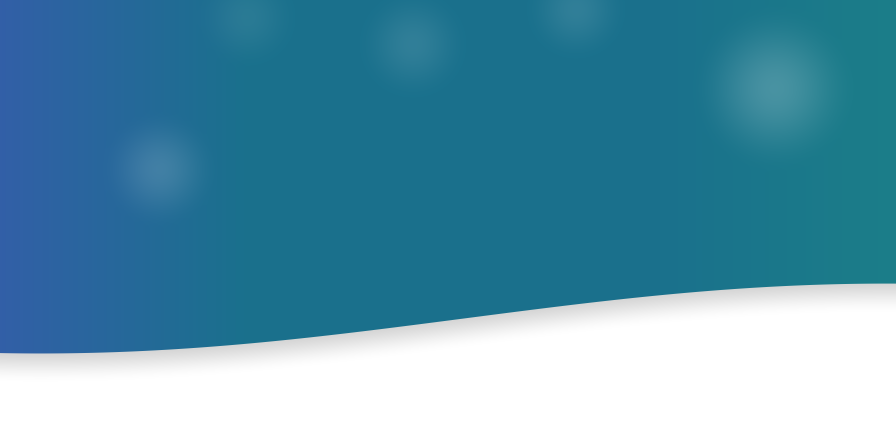
Write a WebGL 2 fragment shader that draws this background.

```glsl
#version 300 es
precision highp float;
// A teal banner with soft round glows above a white, wavy lower band.
// The backdrop is a three-part horizontal gradient, the wave is a cosine,
// and a soft shadow falls from the banner onto the white below it.

#define WAVE_MID 0.289
#define WAVE_AMPLITUDE 0.078
#define WAVE_START 0.091
#define WAVE_HALF_PERIOD 1.888
#define SHADOW_STRENGTH 0.19
#define SHADOW_REACH 0.068
#define BLUE_END 0.55
#define GREEN_START 1.46

uniform vec2 u_resolution;
out vec4 fragColor;

const float PI = 3.14159;
const vec3 BLUE = vec3(0.195, 0.373, 0.655);
const vec3 TEAL = vec3(0.100, 0.440, 0.550);
const vec3 GREEN = vec3(0.106, 0.492, 0.535);

// Each glow: centre x, centre y, radius, opacity
const vec4 GLOWS[5] = vec4[5](
    vec4(0.357, 0.622, 0.135, 0.14),
    vec4(0.552, 0.961, 0.120, 0.07),
    vec4(0.922, 0.901, 0.130, 0.10),
    vec4(1.286, 0.979, 0.120, 0.10),
    vec4(1.729, 0.802, 0.190, 0.20));

vec3 backdrop(float x) {
    vec3 color = mix(BLUE, TEAL, clamp(x / BLUE_END, 0.0, 1.0));
    return mix(color, GREEN, clamp((x - GREEN_START) / (2.0 - GREEN_START), 0.0, 1.0));
}

// Signed distance to the wave, positive above it
float waveDistance(vec2 p) {
    float phase = PI * (p.x - WAVE_START) / WAVE_HALF_PERIOD;
    float height = WAVE_MID - WAVE_AMPLITUDE * cos(phase);
    float slope = WAVE_AMPLITUDE * PI / WAVE_HALF_PERIOD * sin(phase);
    return (p.y - height) / sqrt(1.0 + slope * slope);
}

void main() {
    // Canvas is 2 wide and 1 high
    vec2 p = gl_FragCoord.xy / u_resolution * vec2(2.0, 1.0);
    float pixel = 1.0 / u_resolution.y;

    // Banner with glows
    vec3 banner = backdrop(p.x);
    for (int i = 0; i < 5; i++) {
        vec4 glow = GLOWS[i];
        float falloff = 1.0 - smoothstep(0.0, glow.z, distance(p, glow.xy));
        banner = mix(banner, vec3(1.0), glow.w * falloff);
    }

    // White band with the shadow of the banner
    float d = waveDistance(p);
    float shadow = SHADOW_STRENGTH * smoothstep(-SHADOW_REACH, 0.02, d);
    vec3 band = vec3(1.0 - shadow);

    float cover = clamp(d / pixel + 0.5, 0.0, 1.0);
    fragColor = vec4(mix(band, banner, cover), 1.0);
}
```
